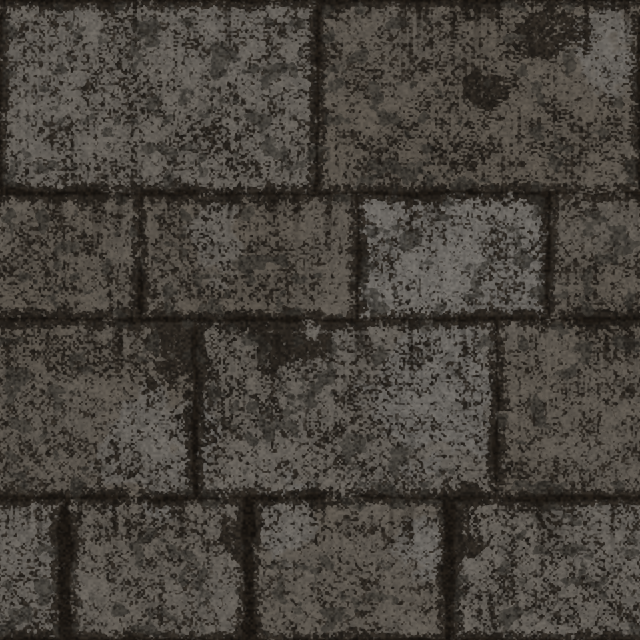
Write a Shadertoy shader that draws this texture.

```glsl
#define WARP 0.010          // waviness of the stone outlines
#define JOINT 0.006         // half width of the joints
#define EDGE_WEAR 0.013     // reach of the worn rim
#define GRAIN 320.0         // pits across the canvas
#define COVER 0.40          // pit threshold
#define BROWN vec3(0.345, 0.320, 0.287)
#define PALE vec3(0.415, 0.402, 0.383)
#define GRIME vec3(0.160, 0.141, 0.119)
#define MOSS vec3(0.205, 0.195, 0.175)
#define SOOT vec3(0.085, 0.069, 0.052)

// Courses from the bottom: top edge, joint positions, paleness right of each joint
const float ROW_TOP[4] = float[4](0.222, 0.501, 0.698, 1.0);
const vec3 JOINTS[4] = vec3[4](vec3(0.102, 0.388, 0.703), vec3(0.305, 0.776, 0.776),
                               vec3(0.219, 0.559, 0.857), vec3(0.0, 0.495, 0.495));
const vec3 TONES[4] = vec3[4](vec3(0.35, 0.15, 0.60), vec3(0.55, 0.12, 0.12),
                              vec3(0.08, 1.00, 0.12), vec3(0.60, 0.08, 0.08));

// Weathered areas as centre and radii: pale ones first, then bare ones
const int PALE_COUNT = 6;
const int WEAR_COUNT = 12;
const vec4 WEAR[12] = vec4[12](
    vec4(0.230, 0.305, 0.075, 0.085), vec4(0.445, 0.180, 0.045, 0.065),
    vec4(0.665, 0.148, 0.050, 0.055), vec4(0.945, 0.925, 0.070, 0.080),
    vec4(0.340, 0.630, 0.035, 0.055), vec4(0.690, 0.390, 0.085, 0.120),
    vec4(0.870, 0.955, 0.055, 0.045), vec4(0.460, 0.475, 0.055, 0.035),
    vec4(0.375, 0.150, 0.030, 0.075), vec4(0.725, 0.180, 0.035, 0.060),
    vec4(0.265, 0.455, 0.045, 0.045), vec4(0.765, 0.860, 0.030, 0.025));

float hash(vec2 p) {
    return fract(sin(dot(p, vec2(127.1, 311.7))) * 43758.5453);
}

// Value noise that wraps at the canvas edges
float noise(vec2 p, vec2 freq) {
    vec2 cell = floor(p * freq), f = fract(p * freq);
    f = f * f * (3.0 - 2.0 * f);
    vec2 a = mod(cell, freq), b = mod(cell + 1.0, freq);
    return mix(mix(hash(a), hash(vec2(b.x, a.y)), f.x),
               mix(hash(vec2(a.x, b.y)), hash(b), f.x), f.y);
}

float fbm(vec2 p, float freq) {
    float sum = 0.0, amp = 0.533;
    for (int i = 0; i < 4; i++) {
        sum += amp * noise(p + 0.37 * float(i), vec2(freq));
        freq *= 2.0;
        amp *= 0.5;
    }
    return sum;
}

// Returns edge distance, distance below the top edge, paleness
vec3 stone(vec2 p) {
    p = fract(p);
    int row = 0;
    float bottom = 0.0;
    for (int i = 0; i < 3; i++)
        if (p.y > ROW_TOP[i]) { row = i + 1; bottom = ROW_TOP[i]; }
    float left = 1.0, right = 1.0, tone = 0.0;
    for (int j = 0; j < 3; j++) {
        float d = fract(p.x - JOINTS[row][j]);
        if (d < left) { left = d; tone = TONES[row][j]; }
        right = min(right, 1.0 - d);
    }
    float below = ROW_TOP[row] - p.y;
    float side = min(left, right) - (row == 0 ? JOINT : 0.0);
    return vec3(min(side, min(below, p.y - bottom)), below, tone);
}

void mainImage(out vec4 fragColor, in vec2 fragCoord) {
    vec2 p = fragCoord / iResolution.xy;
    vec2 wobble = vec2(fbm(p, 22.0), fbm(p + 0.43, 22.0)) - 0.5;
    vec3 block = stone(p + WARP * wobble);
    float edge = block.x;
    float broad = fbm(p + 0.21, 7.0) - 0.5;
    float blotch = fbm(p + 0.67, 32.0) - 0.5;

    // Pale and bare areas with ragged outlines
    float pale = 0.0, bare = 0.0;
    for (int i = 0; i < WEAR_COUNT; i++) {
        float r = length((p - WEAR[i].xy) / WEAR[i].zw) + 1.8 * blotch + 0.8 * broad;
        float area = 1.0 - smoothstep(0.75, 1.1, r);
        if (i < PALE_COUNT) pale = max(pale, area);
        else bare = max(bare, area);
    }

    // Dark drips hanging from the top edges
    float drip = smoothstep(0.66, 0.88, noise(p, vec2(95.0, 7.0)))
               * (1.0 - smoothstep(0.02, 0.10, block.y));

    // Light crust broken by fine pits, thinning towards the joints
    float fine = mix(noise(p, vec2(GRAIN)), noise(p + 0.5, vec2(GRAIN * 0.5)), 0.40);
    float rim = 1.0 - smoothstep(0.0, EDGE_WEAR, edge - JOINT);
    float field = fine + 0.50 * blotch + 0.15 * broad + 0.06 * pale
                - 0.30 * bare - 0.36 * rim - 0.16 * drip;
    float crust = smoothstep(COVER - 0.20, COVER + 0.16, field);

    // Colours of the grime and the crust
    float grit = noise(p + 0.13, vec2(GRAIN * 0.8));
    vec3 base = GRIME * (0.68 + 0.64 * grit + 0.3 * broad);
    float tone = clamp(block.z + 0.7 * pale + 0.6 * broad, 0.0, 1.0);
    vec3 face = mix(BROWN, PALE, tone) * (0.88 + 0.24 * grit + 0.2 * blotch);
    vec3 col = mix(base, face, crust);

    // Mossy stains, drips and dark joint cores
    float moss = smoothstep(0.62, 0.70, fbm(p + 0.81, 40.0)) * (1.0 - 0.7 * pale);
    col = mix(col, MOSS * (0.7 + 0.6 * grit), 0.65 * moss);
    col = mix(col, SOOT, 0.30 * drip);
    float core = 1.0 - smoothstep(0.0, JOINT, edge + 0.012 * blotch);
    col = mix(col, SOOT * (0.6 + 0.9 * grit), 0.75 * core);

    fragColor = vec4(col, 1.0);
}
```
